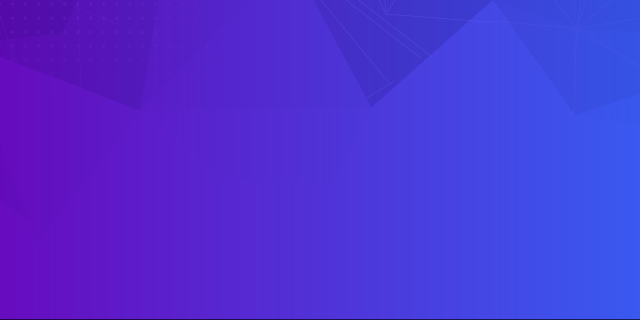
A Shadertoy shader for this background:

```glsl
const vec3 VIOLET = vec3(0.405, 0.045, 0.750);
const vec3 BLUE = vec3(0.225, 0.350, 0.940);
const vec3 SHADE_POWER = vec3(1.10, 1.15, 0.70);
const vec3 LINE_TINT = vec3(0.46, 0.44, 0.98);
const vec3 DOT_TINT = vec3(0.52, 0.20, 0.85);
const float LINE_HALF_WIDTH = 0.0010;
const float LINE_STRENGTH = 0.26;
const vec2 DOT_SPACING = vec2(0.0407, 0.0436);
const vec2 DOT_ORIGIN = vec2(0.039, 0.987);
const float DOT_RADIUS = 0.0050;
const float DOT_STRENGTH = 0.20;
const vec2 FAN_HUB = vec2(1.802, 0.911);
const float BORDER_HEIGHT = 0.0020;

// Endpoints of the loose mesh lines
const vec4 MESH[11] = vec4[11](
    vec4(1.003, 1.0, 1.216, 0.740), vec4(1.081, 1.0, 1.315, 0.818),
    vec4(1.120, 1.0, 1.349, 0.823), vec4(1.146, 0.693, 1.229, 0.745),
    vec4(1.206, 0.956, 1.542, 0.930), vec4(1.206, 0.956, 1.185, 1.0),
    vec4(1.206, 0.956, 1.234, 1.0), vec4(1.206, 0.956, 1.203, 1.0),
    vec4(0.182, 1.0, 0.860, 0.727), vec4(0.242, 1.0, 0.253, 0.727),
    vec4(0.0, 0.948, 0.052, 0.805));

// Outer ends of the lines that meet at the hub
const vec2 FAN[8] = vec2[8](
    vec2(1.542, 0.935), vec2(1.732, 1.0), vec2(1.815, 1.0), vec2(1.833, 1.0),
    vec2(1.914, 1.0), vec2(2.0, 0.943), vec2(2.0, 0.792), vec2(1.792, 0.645));

float pixelSize;

float cover(float dist) {
    return clamp(0.5 - dist / pixelSize, 0.0, 1.0);
}

// Signed distance to the edge from a to b, positive on its left
float edgeSide(vec2 p, vec2 a, vec2 b) {
    vec2 dir = normalize(b - a);
    return dir.x * (p.y - a.y) - dir.y * (p.x - a.x);
}

// Coverage of a convex quad, corners counterclockwise
float quad(vec2 p, vec2 a, vec2 b, vec2 c, vec2 d) {
    float inside = min(min(edgeSide(p, a, b), edgeSide(p, b, c)),
                       min(edgeSide(p, c, d), edgeSide(p, d, a)));
    return cover(-inside);
}

float stroke(vec2 p, vec2 a, vec2 b) {
    vec2 ab = b - a;
    float along = clamp(dot(p - a, ab) / dot(ab, ab), 0.0, 1.0);
    return cover(length(p - a - along * ab) - LINE_HALF_WIDTH);
}

// Combined darkening of the overlapping facets
float facetShade(vec2 p) {
    vec2 leftTip = vec2(0.438, 0.654);
    vec2 midTip = vec2(1.160, 0.664);
    vec2 rightTip = vec2(1.797, 0.641);
    vec2 peak = vec2(1.540, 1.0);
    vec2 lowTip = vec2(0.117, 0.240);
    float shade = 1.0;

    // Left group
    shade -= 0.105 * quad(p, vec2(0.0, 0.823), leftTip, vec2(0.495, 1.0), vec2(0.0, 1.1));
    shade -= 0.06 * quad(p, vec2(0.0, 0.875), vec2(0.195, 0.896), vec2(0.242, 1.0), vec2(0.0, 1.1));
    shade -= 0.015 * quad(p, vec2(0.0, 0.823), vec2(0.0, 0.557), lowTip, leftTip);
    shade -= 0.035 * quad(p, vec2(0.0, 0.557), vec2(-0.1, 0.45), vec2(0.0, 0.375), lowTip);

    // Center group
    shade -= 0.025 * quad(p, leftTip, midTip, vec2(0.980, 1.0), vec2(0.495, 1.0));
    shade -= 0.02 * quad(p, leftTip, vec2(0.781, 1.0), vec2(0.64, 1.1), vec2(0.495, 1.0));
    shade -= 0.008 * quad(p, leftTip, vec2(0.690, 0.445), vec2(1.042, 0.427), midTip);
    shade -= 0.12 * quad(p, vec2(0.980, 1.0), midTip, peak, vec2(1.3, 1.1));

    // Right group
    shade -= 0.06 * quad(p, peak, rightTip, vec2(2.0, 0.706), vec2(2.0, 1.2));
    shade -= 0.02 * quad(p, peak, FAN_HUB, vec2(2.0, 0.901), vec2(2.0, 1.2));
    shade -= 0.015 * quad(p, rightTip, vec2(2.0, 0.609), vec2(2.1, 0.66), vec2(2.0, 0.706));
    return shade;
}

float meshLines(vec2 p) {
    float lines = 0.0;
    for (int i = 0; i < 11; i++) lines = max(lines, stroke(p, MESH[i].xy, MESH[i].zw));
    for (int i = 0; i < 8; i++) lines = max(lines, 0.6 * stroke(p, FAN_HUB, FAN[i]));
    float leftFade = 0.3 * (1.0 - smoothstep(0.3, 0.9, p.x));
    return lines * (leftFade + smoothstep(0.9, 1.0, p.x));
}

float dotGrid(vec2 p) {
    vec2 cell = (fract((p - DOT_ORIGIN) / DOT_SPACING + 0.5) - 0.5) * DOT_SPACING;
    float fade = (1.0 - smoothstep(0.35, 0.85, p.x)) * smoothstep(0.68, 0.92, p.y);
    return cover(length(cell) - DOT_RADIUS) * fade;
}

void mainImage(out vec4 fragColor, in vec2 fragCoord) {
    pixelSize = 1.0 / iResolution.y;
    float across = fragCoord.x / iResolution.x;
    vec2 p = vec2(2.0 * across, fragCoord.y * pixelSize);

    // Facets keep more of their blue than of their red and green
    vec3 color = mix(VIOLET, BLUE, across) * pow(vec3(facetShade(p)), SHADE_POWER);
    color = mix(color, DOT_TINT, DOT_STRENGTH * dotGrid(p));
    color = mix(color, LINE_TINT, LINE_STRENGTH * meshLines(p));

    // Thin dark strip along the bottom
    color *= 1.0 - cover(p.y - BORDER_HEIGHT);
    fragColor = vec4(color, 1.0);
}
```
